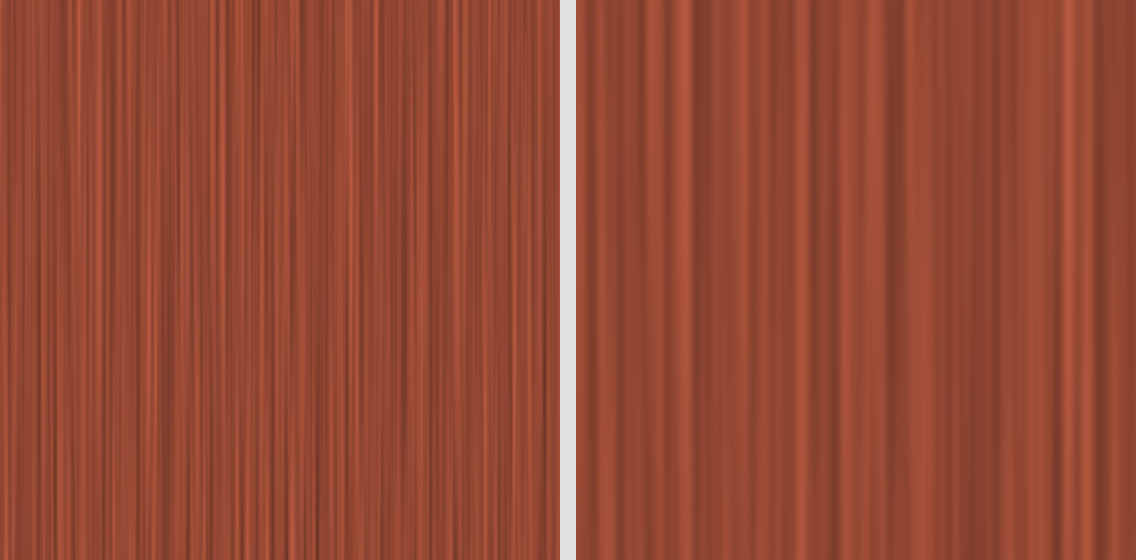
Left, the full canvas; right, a detail of the centre.
This texture is drawn by a WebGL 1 fragment shader. Its source:

```glsl
precision highp float;

// Reddish-brown wood grain: soft vertical streaks of several widths.
// Each octave is gradient noise across the canvas, whose column slopes
// drift slowly with height and are shifted against their neighbours.

uniform vec2 u_resolution;

// Sineless hash of a 2D point to 0..1
float hash(vec2 p) {
  vec3 q = fract(vec3(p.xyx) * 0.1031);
  q += dot(q, q.yzx + 33.33);
  return fract((q.x + q.y) * q.z);
}

// Slope of one grain column, -0.5..0.5, drifting smoothly along its length
float columnSlope(float column, float y, float seed) {
  y += hash(vec2(column, seed + 71.0));
  float row = floor(y);
  vec2 cell = vec2(column, row + seed);
  float drift = smoothstep(0.0, 1.0, y - row);
  return mix(hash(cell), hash(cell + vec2(0.0, 1.0)), drift) - 0.5;
}

// Streaks centred on zero; cells holds columns and drifts per canvas
float streaks(vec2 uv, vec2 cells, float seed) {
  vec2 p = uv * cells + vec2(hash(vec2(seed, 5.0)), 0.0);
  float column = floor(p.x);
  float x = p.x - column;
  float left = columnSlope(column, p.y, seed) * x;
  float right = columnSlope(column + 1.0, p.y, seed) * (x - 1.0);
  return 3.5 * mix(left, right, smoothstep(0.0, 1.0, x));
}

void main() {
  vec2 uv = gl_FragCoord.xy / u_resolution;

  // Broad bands, main grain, then finer fibres
  float grain = 0.32 * streaks(uv, vec2(31.0, 1.6), 11.0)
              + 0.52 * streaks(uv, vec2(61.0, 1.5), 137.0)
              + 0.55 * streaks(uv, vec2(113.0, 1.8), 263.0)
              + 0.35 * streaks(uv, vec2(173.0, 2.4), 389.0);

  vec3 darkWood = vec3(0.45, 0.218, 0.155);
  vec3 lightWood = vec3(0.70, 0.338, 0.242);
  vec3 color = mix(darkWood, lightWood, 0.515 + grain);

  gl_FragColor = vec4(color, 1.0);
}
```
